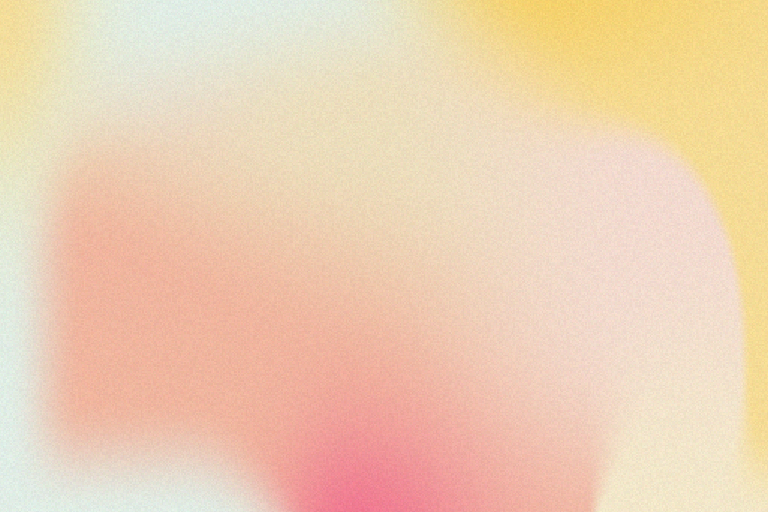
Write a WebGL 1 fragment shader that draws this background.

```glsl
precision highp float;
// Grainy pastel gradient: coral haze, pink glow and a pale rose panel between mint and gold.

uniform vec2 u_resolution;

// Palette
const vec3 MINT      = vec3(0.88, 0.93, 0.90);
const vec3 LEMON     = vec3(0.955, 0.865, 0.60);
const vec3 CREAM     = vec3(0.925, 0.87, 0.735);
const vec3 DUSTY     = vec3(0.92, 0.82, 0.78);
const vec3 CORAL     = vec3(0.94, 0.71, 0.62);
const vec3 HOT_PINK  = vec3(0.94, 0.46, 0.565);
const vec3 ROSE      = vec3(0.95, 0.855, 0.81);
const vec3 IVORY     = vec3(0.95, 0.905, 0.79);
const vec3 AMBER     = vec3(0.96, 0.82, 0.42);
const vec3 PALE_GOLD = vec3(0.96, 0.86, 0.585);

// Layout, in canvas heights
const vec2 LEMON_POS    = vec2(0.0, 1.0);
const vec2 LEMON_SIZE   = vec2(0.155, 0.36);
const vec2 DUSTY_POS    = vec2(0.33, 0.79);
const vec2 DUSTY_SIZE   = vec2(0.18, 0.14);
const vec2 PINK_POS     = vec2(0.69, -0.06);
const vec2 PINK_SIZE    = vec2(0.26, 0.23);
const float PINK_LEFT   = 0.14;
const vec2 AMBER_POS    = vec2(1.03, 1.03);
const vec2 AMBER_SIZE   = vec2(0.42, 0.18);
const vec2 PANEL_POS    = vec2(1.172, 0.277);
const vec2 PANEL_SIZE   = vec2(0.283, 0.47);
const float PANEL_POWER = 2.3;

// Grain
const float GRAIN_ROWS     = 342.0;
const float GRAIN_STRENGTH = 0.068;

float hash(vec2 p) {
  vec3 q = fract(vec3(p.xyx) * 0.1031);
  q += dot(q, q.yzx + 33.33);
  return fract((q.x + q.y) * q.z);
}

// Soft elliptical spot, 1 at its centre
float glow(vec2 p, vec2 center, vec2 size) {
  vec2 d = (p - center) / size;
  return exp(-dot(d, d));
}

// Soft step of half width w around zero
float soft(float d, float w) {
  return smoothstep(-w, w, d);
}

// Hazy mass with fading left, lower and upper sides
float bodyMask(vec2 p) {
  float left = smoothstep(0.01, 0.165 + 0.2 * max(p.y - 0.65, 0.0), p.x);
  float bend = max(p.x - 0.35, 0.0);
  float lower = soft(p.y - 0.105 + 3.3 * bend * bend, 0.12);
  float upper = smoothstep(-0.16, 0.14, 0.75 + 0.25 * p.x - p.y);
  return left * lower * upper;
}

// Rounded panel, open to the left and below, crispest on the right
float panelMask(vec2 p) {
  vec2 d = max(p - PANEL_POS, 0.0) / PANEL_SIZE;
  float radius = pow(pow(d.x, PANEL_POWER) + pow(d.y, PANEL_POWER), 1.0 / PANEL_POWER);
  float blur = mix(0.22, 0.045, smoothstep(0.9, 1.45, p.x));
  blur += 0.15 * (1.0 - smoothstep(0.0, 0.25, p.y));
  return soft(1.0 - radius, blur);
}

vec3 bodyColor(vec2 p) {
  // Cream falling into coral along a slanted line with a rounded left end
  vec3 color = mix(CREAM, DUSTY, 0.45 * glow(p, DUSTY_POS, DUSTY_SIZE));
  float corner = max(0.25 - p.x, 0.0);
  float drop = 0.75 - 0.38 * p.x - 4.0 * corner * corner - p.y;
  color = mix(color, CORAL, soft(drop, 0.13 + 0.17 * p.x));

  // Pink glow, tighter on its left
  vec2 size = vec2(p.x < PINK_POS.x ? PINK_LEFT : PINK_SIZE.x, PINK_SIZE.y);
  color = mix(color, HOT_PINK, glow(p, PINK_POS, size));

  // Rose veil on the right
  float veil = smoothstep(0.70, 1.27, p.x) * smoothstep(-0.15, 0.40, p.y);
  color = mix(color, ROSE, veil);

  // Ivory fold, sharp at the foot and dissolving upwards
  float fold = soft(p.x - 1.16 - 0.22 * p.y, 0.012 + 0.30 * p.y);
  return mix(color, mix(IVORY, ROSE, smoothstep(0.0, 0.6, p.y)), fold);
}

vec3 goldColor(vec2 p) {
  vec3 color = mix(PALE_GOLD, AMBER, glow(p, AMBER_POS, AMBER_SIZE));
  return mix(IVORY, color, smoothstep(-0.03, 0.18, p.y));
}

void main() {
  vec2 p = gl_FragCoord.xy / u_resolution.y;

  // Mint ground with a lemon corner
  vec3 color = mix(MINT, LEMON, glow(p, LEMON_POS, LEMON_SIZE));
  color = mix(color, bodyColor(p), bodyMask(p));

  // Gold outside the panel
  float gold = smoothstep(-0.16, 0.26, p.x - 0.80 - 0.92 * min(1.0 - p.y, 0.33));
  color = mix(color, goldColor(p), gold * (1.0 - panelMask(p)));

  // Lightly tinted film grain
  vec2 cell = floor(p * GRAIN_ROWS);
  vec3 tint = vec3(hash(cell), hash(cell + 71.0), hash(cell + 139.0)) - 0.5;
  float grey = hash(cell + 211.0) - 0.5;
  color += GRAIN_STRENGTH * mix(vec3(grey), tint, 0.5);

  gl_FragColor = vec4(color, 1.0);
}
```
